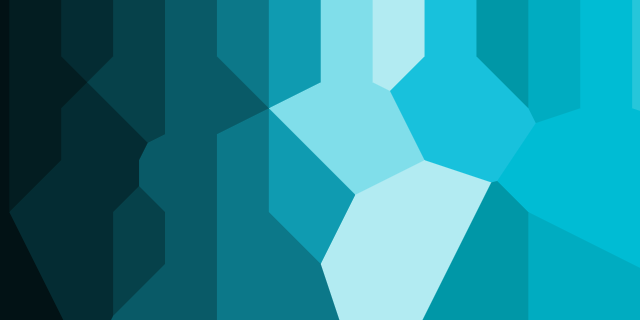
A WebGL 1 fragment shader for this background:

```glsl
precision highp float;
// Flat Voronoi mosaic in cyan: seeds sit on a square lattice, one tint per column.
// Each column holds an upper and a lower run of seeds; the gaps between the runs
// let neighbouring cells grow into slanted polygons. Edges are blended by distance.

uniform vec2 u_resolution;

#define COLUMNS 14
#define SPACING 0.1622               // lattice step, in canvas heights
#define FIRST_SEED vec2(-0.052, 0.095) // top left seed, measured from the top left
#define SHADE vec3(0.097, 1.0, 1.14) // hue of the dark columns
#define RAMP vec3(0.072, 0.032, 0.0096) // quadratic brightness of the dark columns
#define EDGE_WIDTH 1.0               // edge softness, in pixels

// Dark ramp on the left, then pale and saturated cyans
vec3 columnTint(float i) {
  if (i < 6.5) return SHADE * dot(RAMP, vec3(1.0, i, i * i));
  if (i < 7.5) return vec3(0.502, 0.871, 0.918);
  if (i < 8.5) return vec3(0.698, 0.922, 0.949);
  if (i < 9.5) return vec3(0.094, 0.757, 0.863);
  if (i < 10.5) return vec3(0.0, 0.592, 0.655);
  if (i < 11.5) return vec3(0.0, 0.675, 0.757);
  if (i < 12.5) return vec3(0.0, 0.737, 0.831);
  return vec3(0.149, 0.776, 0.855);
}

// Seed rows of a column: end of the upper run, start and end of the lower run
vec3 seedRuns(float i) {
  if (i < 0.5) return vec3(2.0, 5.0, 5.0);
  if (i < 1.5) return vec3(2.0);
  if (i < 2.5) return vec3(0.0, 2.0, 4.0);
  if (i < 3.5) return vec3(1.0, 4.0, 4.0);
  if (i < 4.5) return vec3(1.0, 3.0, 5.0);
  if (i < 5.5) return vec3(0.0, 3.0, 5.0);
  if (i < 6.5) return vec3(0.0, 3.0, 3.0);
  if (i < 7.5) return vec3(0.0, 2.0, 2.0);
  if (i < 8.5) return vec3(0.0, 4.0, 4.0);
  if (i < 9.5) return vec3(1.0);
  if (i < 11.5) return vec3(0.0, 5.0, 5.0);
  if (i < 12.5) return vec3(0.0, 3.0, 3.0);
  return vec3(0.0);
}

// Seed of column i that lies nearest to p
vec2 nearestSeed(vec2 p, float i) {
  vec3 runs = seedRuns(i);
  float row = floor(p.y + 0.5);
  float upper = clamp(row, 0.0, runs.x);
  float lower = clamp(row, runs.y, runs.z);
  return vec2(i, abs(p.y - upper) < abs(p.y - lower) ? upper : lower);
}

void main() {
  // Lattice coordinates, rows counted downwards
  vec2 fromTop = vec2(gl_FragCoord.x, u_resolution.y - gl_FragCoord.y);
  vec2 p = (fromTop / u_resolution.y - FIRST_SEED) / SPACING;
  float pixel = EDGE_WIDTH / (u_resolution.y * SPACING);

  // Two nearest seeds, each from a different column
  vec2 nearest = vec2(0.0), second = vec2(0.0);
  float nearestSq = 1e5, secondSq = 1e5;
  for (int c = 0; c < COLUMNS; c++) {
    vec2 seed = nearestSeed(p, float(c));
    vec2 offset = p - seed;
    float distSq = dot(offset, offset);
    if (distSq < nearestSq) {
      second = nearest;
      secondSq = nearestSq;
      nearest = seed;
      nearestSq = distSq;
    } else if (distSq < secondSq) {
      second = seed;
      secondSq = distSq;
    }
  }

  // Distance to the bisector of the two seeds gives the edge coverage
  float border = 0.5 * (secondSq - nearestSq) / distance(nearest, second);
  float coverage = clamp(0.5 + border / pixel, 0.0, 1.0);
  vec3 color = mix(columnTint(second.x), columnTint(nearest.x), coverage);
  gl_FragColor = vec4(color, 1.0);
}
```
